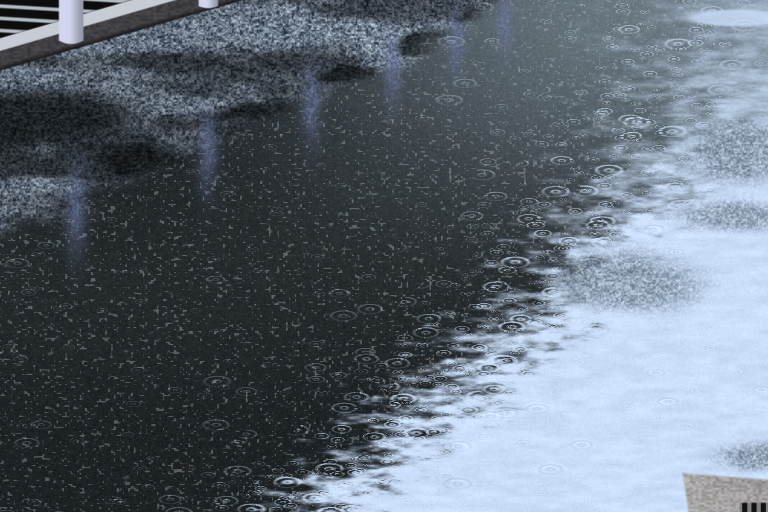
A Shadertoy shader for this texture:

```glsl
#define DEEP vec3(.115, .132, .142)
#define HAZE vec3(.41, .465, .50)
#define SKY vec3(.79, .87, .975)
#define GRIT vec3(.52, .58, .65)
#define POST_BLUE vec3(.40, .45, .60)
#define GRAIN_SCALE 210.
#define RIPPLE_SCALE 17.
#define RIPPLE_SQUASH 2.5
#define RIPPLE_GAIN .42
#define KERB_SLOPE .29

float hash(vec2 p) {
    vec3 q = fract(p.xyx * .1031);
    q += dot(q, q.yzx + 33.33);
    return fract((q.x + q.y) * q.z);
}
float noise(vec2 p) {
    vec2 i = floor(p), f = fract(p);
    f = f * f * (3. - 2. * f);
    return mix(mix(hash(i), hash(i + vec2(1, 0)), f.x),
               mix(hash(i + vec2(0, 1)), hash(i + 1.), f.x), f.y);
}
float fbm(vec2 p) {
    float sum = 0., amp = .53;
    for (int i = 0; i < 4; i++, amp *= .5, p = p * 2.03 + 17.3) sum += amp * noise(p);
    return sum;
}
float blob(vec2 p, vec2 centre, vec2 radius) {
    vec2 q = (p - centre) / radius;
    return exp(-dot(q, q));
}
// Concentric rings of raindrops, flattened by perspective
float ripples(vec2 p, float scale, float density) {
    vec2 q = p * vec2(1, RIPPLE_SQUASH) * scale + 50.;
    float sum = 0.;
    for (int k = 0; k < 9; k++) {
        vec2 id = floor(q) + vec2(k % 3 - 1, k / 3 - 1);
        vec2 away = q - id - vec2(hash(id), hash(id + 71.3));
        float size = mix(.25, .75, hash(id + 23.7)), r = length(away) / size;
        float facing = .65 + .35 * away.y / (r * size + .05);
        sum += step(hash(id + 131.9), density) * facing * sin(r * 15. - 1.) * smoothstep(1., .55, r);
    }
    return sum;
}
// Row of posts receding toward the upper right
vec2 postFoot(float i) {
    return vec2(.146 + 1.182 * (1. - pow(.78, i)), .59 + .48 * (1. - pow(.75, i)));
}

void mainImage(out vec4 fragColor, in vec2 fragCoord) {
    vec2 p = fragCoord / iResolution.y;
    float aa = 1.2 / iResolution.y;
    float grain = noise(p * GRAIN_SCALE * vec2(.85, 1.15));
    float fine = noise(p * GRAIN_SCALE * 1.6 + 9.);
    float grit = grain + fine - 1., broad = fbm(p * vec2(6, 14)) - .5;

    // Dark water over pebbled asphalt
    float haze = smoothstep(.35, 1., p.y) * smoothstep(.2, 1.25, p.x);
    vec3 col = mix(DEEP, HAZE, haze) + (fine - .5) * .05;
    col += .035 * smoothstep(.1, .5, p.y) * smoothstep(1., .3, p.y);
    float pebble = smoothstep(.72, .95, grain) * (1. - .6 * haze);
    col += pebble * mix(vec3(.25, .22, .19), vec3(.18, .23, .25), noise(p * 70.));

    // Gritty ground at upper left with dark puddles
    float rough = smoothstep(-.015, .045, p.y - .52 - .46 * p.x + broad * .13);
    float wet = .9 * blob(p, vec2(.08, .77), vec2(.24, .07));
    for (float i = 0.; i < 5.; i++)
        wet += blob(p + broad * .07, postFoot(i + .5) + vec2(0, .025), vec2(.085, .028) * pow(.9, i));
    float dry = mix(.18, .72, smoothstep(.28, .62, fbm(p * vec2(5, 16) + 31.)));
    dry = (dry + .22 * smoothstep(.3, 1., p.x)) * (1. - .88 * smoothstep(.25, .75, wet));
    col = mix(col, mix(DEEP * .75, GRIT, dry) + grit * (.08 + .34 * dry), rough);

    // Blurred reflections of the posts
    for (float i = 0.; i < 6.; i++) {
        float wobble = (noise(vec2(p.y * 90., i)) - .5) * .01;
        float streak = blob(p + vec2(wobble, 0), postFoot(i), vec2(.02, .085) * pow(.94, i));
        col = mix(col, POST_BLUE + (fine - .5) * .12, .62 * streak);
    }

    // Bright sky reflection, broken up by waves and drops
    float edge = p.x - (.58 + 1.27 * p.y - .45 * p.y * p.y);
    float shore = exp(-edge * edge * 22.), density = (.08 + .6 * shore) * (1. - rough);
    float drops = ripples(p, RIPPLE_SCALE, density * mix(1., .45, p.y))
                + .8 * ripples(p + 3.7, RIPPLE_SCALE * 1.9, density * .75);
    float waves = fbm(p * vec2(24, 85)) - .5, width = mix(.1, .24, p.y * p.y);
    float lit = smoothstep(-width, width * 1.2, edge + waves * .38 + drops * .06 + broad * .12);
    vec3 sky = SKY * (1. - .17 * smoothstep(.6, .95, p.y)) + waves * .1 + (fine - .5) * .035;
    col = mix(col, sky, lit) - lit * drops * .05;
    col += max(drops, 0.) * (1. - lit) * RIPPLE_GAIN * vec3(.86, .96, 1) * (.45 + .55 * shore);

    // Rough patches and a gleam on the bright water
    float shoal = blob(p, vec2(1.21, .45), vec2(.16, .065)) + blob(p, vec2(1.45, .7), vec2(.14, .085))
        + .8 * blob(p, vec2(1.44, .575), vec2(.1, .03)) + blob(p, vec2(1.49, .105), vec2(.09, .035));
    col = mix(col, GRIT + grit * .3, .72 * smoothstep(.25, .85, shoal + broad * .7));
    col = mix(col, SKY, .8 * smoothstep(.3, .6, blob(p, vec2(1.44, .965), vec2(.11, .018))));

    // Kerb, painted edge and striped floor beyond
    float kerb = p.y - KERB_SLOPE * p.x;
    vec3 stone = (vec3(.25, .25, .265) + (grain - .5) * .09) * mix(.45, 1., smoothstep(.862, .875, kerb));
    col = mix(col, stone, smoothstep(-aa, aa, kerb - .862));
    col = mix(col, vec3(.78, .8, .83), smoothstep(-aa, aa, .0125 - abs(kerb - .913)));
    float stripe = abs(fract((p.y + .06 * p.x) * 42.) - .5) / 42.;
    vec3 tiles = mix(vec3(.05), vec3(.7, .73, .77), smoothstep(aa, -aa, stripe - .0035));
    col = mix(col, tiles, smoothstep(-aa, aa, kerb - .926));

    // Feet of the two nearest posts
    for (float i = 0.; i < 2.; i++) {
        vec2 q = p - vec2(.139 + .268 * i, .922 + .07 * i);
        float radius = .024 - .005 * i, body = max(abs(q.x) - radius, q.x * q.x * 12. - q.y - .008);
        float shade = .88 - .25 * smoothstep(-.3, 1., q.x / radius);
        col = mix(col, vec3(.93, .95, 1.06) * shade, smoothstep(aa, -aa, body));
    }

    // Pale slab and drain at the lower right
    float slab = max(1.345 - p.x - p.y * .15, p.y - .075 + .08 * (p.x - 1.345));
    col = mix(col, vec3(.61, .6, .6) + (grain + broad - .5) * .18, smoothstep(.004, -.004, slab));
    float slots = smoothstep(.15, .3, abs(fract(p.x * 55.) - .5));
    col = mix(col, vec3(mix(.5, .07, slots)), smoothstep(aa, -aa, max(1.445 - p.x, p.y - .018)));
    fragColor = vec4(clamp(col, 0., 1.), 1);
}
```
